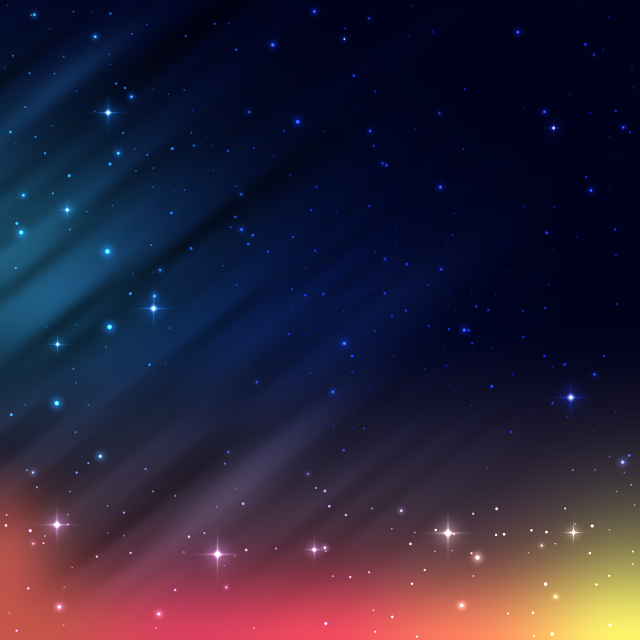
Give the GLSL for this background, as a Shadertoy shader.

```glsl
// Starry night sky with slanted light streaks above a glowing sunset horizon.

// Sky colours
const vec3 NAVY = vec3(0.0, 0.004, 0.105);
const vec3 TEAL_GLOW = vec3(0.085, 0.26, 0.25);
const vec3 BLUE_HAZE = vec3(0.008, 0.035, 0.075);
const vec3 DUSK = vec3(0.20, 0.17, 0.23);
const vec3 EMBER = vec3(0.75, 0.34, 0.31);

// Horizon colours, left to right
const vec3 CORAL = vec3(0.78, 0.33, 0.29);
const vec3 ROSE = vec3(0.86, 0.25, 0.37);
const vec3 CRIMSON = vec3(0.95, 0.29, 0.37);
const vec3 ORANGE = vec3(0.99, 0.52, 0.37);
const vec3 GOLD = vec3(1.0, 0.96, 0.42);

// Star colours
const vec3 STAR_CYAN = vec3(0.10, 0.58, 0.95);
const vec3 STAR_BLUE = vec3(0.06, 0.18, 0.85);
const vec3 STAR_LILAC = vec3(0.80, 0.62, 1.0);
const vec3 STAR_CREAM = vec3(1.0, 0.90, 0.85);

// Tuning
const float HORIZON_HEIGHT = 0.115;
const float STREAK_ANGLE = 0.66;
const float STREAK_CONTRAST = 1.1;
const float DUST_GRID = 32.0;
const float BRIGHT_GRID = 9.0;

// Light beams: centre, half length, half width
const int BEAM_COUNT = 6;
const vec4 BEAMS[BEAM_COUNT] = vec4[](
    vec4(0.58, 0.50, 0.20, 0.050), vec4(0.35, 0.42, 0.17, 0.025),
    vec4(0.05, 0.62, 0.18, 0.050), vec4(0.12, 0.89, 0.13, 0.022),
    vec4(0.14, 0.27, 0.16, 0.035), vec4(0.40, 0.28, 0.18, 0.030));

// Four-pointed sparkles: centre, arm length
const int SPARKLE_COUNT = 12;
const vec3 SPARKLES[SPARKLE_COUNT] = vec3[](
    vec3(0.169, 0.824, 0.022), vec3(0.105, 0.672, 0.015),
    vec3(0.240, 0.518, 0.024), vec3(0.090, 0.462, 0.015),
    vec3(0.089, 0.180, 0.024), vec3(0.340, 0.134, 0.026),
    vec3(0.491, 0.141, 0.016), vec3(0.700, 0.167, 0.026),
    vec3(0.896, 0.168, 0.014), vec3(0.892, 0.379, 0.026),
    vec3(0.865, 0.800, 0.014), vec3(0.538, 0.939, 0.008));

float hash(vec2 p) { return fract(sin(dot(p, vec2(127.1, 311.7))) * 43758.5453); }

float noise(vec2 p) {
    vec2 i = floor(p), f = fract(p);
    f = f * f * (3.0 - 2.0 * f);
    return mix(mix(hash(i), hash(i + vec2(1, 0)), f.x),
               mix(hash(i + vec2(0, 1)), hash(i + vec2(1, 1)), f.x), f.y);
}

float bell(float x) { return exp(-x * x); }

vec2 alongStreak(vec2 p) {
    float c = cos(STREAK_ANGLE), s = sin(STREAK_ANGLE);
    return vec2(c * p.x + s * p.y, c * p.y - s * p.x);
}

vec3 horizonColor(float x) {
    vec3 c = mix(CORAL, ROSE, smoothstep(0.05, 0.3, x));
    c = mix(c, CRIMSON, smoothstep(0.3, 0.52, x));
    c = mix(c, ORANGE, smoothstep(0.5, 0.76, x));
    return mix(c, GOLD, smoothstep(0.72, 0.98, x));
}

vec3 skyColor(vec2 p) {
    vec3 sky = NAVY + TEAL_GLOW * bell(length((p - vec2(-0.05, 0.57)) / vec2(0.34, 0.27)));
    sky += BLUE_HAZE * bell(length(p - vec2(0.4, 0.5)) / 0.33);
    sky = mix(sky, DUSK, 1.0 - smoothstep(0.15, 0.5, p.y));

    // Fine streaks and broad beams share one slant
    vec2 q = alongStreak(p);
    float streak = 0.6 * noise(q * vec2(2.5, 16.0)) + 0.4 * noise(q * vec2(5.0, 45.0) + 7.0);
    sky *= 1.0 + STREAK_CONTRAST * (streak - 0.5) * (1.0 - smoothstep(0.3, 1.0, p.x));
    vec3 beamColor = mix(vec3(0.03, 0.085, 0.10), vec3(0.03, 0.055, 0.11), smoothstep(0.1, 0.4, p.x));
    beamColor = mix(vec3(0.09, 0.08, 0.10), beamColor, smoothstep(0.2, 0.45, p.y));
    for (int i = 0; i < BEAM_COUNT; i++)
        sky += beamColor * bell(length(alongStreak(p - BEAMS[i].xy) / BEAMS[i].zw)) * (0.3 + 0.8 * streak);

    // Sunset along the bottom and up the left edge
    float ember = bell(p.x / 0.085) * (1.0 - smoothstep(0.12, 0.31, p.y));
    sky = mix(sky, EMBER, 0.9 * ember);
    float height = HORIZON_HEIGHT + 0.04 * smoothstep(0.7, 1.0, p.x);
    return mix(sky, horizonColor(p.x), exp(-pow(max(p.y, 0.0) / height, 1.8)));
}

vec3 starTint(vec2 p) {
    vec3 high = mix(STAR_CYAN, STAR_BLUE, smoothstep(0.05, 0.5, p.x));
    vec3 low = mix(STAR_LILAC, STAR_CREAM, smoothstep(0.4, 0.8, p.x));
    return mix(low, high, smoothstep(0.15, 0.34, p.y));
}

// One jittered star per cell; radii.x to radii.y, with an optional halo
vec3 starLayer(vec2 p, float grid, vec2 radii, float density, float halo, float aa) {
    vec2 cell = floor(p * grid);
    vec2 centre = (cell + 0.15 + 0.7 * vec2(hash(cell + 3.1), hash(cell + 8.7))) / grid;
    float size = hash(cell + 17.3), d = length(p - centre);
    float r = mix(radii.x, radii.y, size * size);
    float disc = 1.0 - smoothstep(r - aa, r + aa, d);
    vec3 light = starTint(centre) * (disc + halo * bell(d / (2.8 * r)));
    light += halo * 0.8 * bell(d / (0.7 * r));
    return light * step(hash(cell + 29.9), density) * mix(0.4, 1.0, size);
}

vec3 sparkle(vec2 d, float arm, vec3 tint) {
    vec2 a = abs(d) / arm;
    float rays = exp(-a.x * 2.2 - a.y * 22.0) + exp(-a.y * 2.2 - a.x * 22.0);
    float core = bell(length(a) / 0.16);
    return tint * (rays + 0.25 * bell(length(a) / 0.7)) + core * 0.9;
}

void mainImage(out vec4 fragColor, in vec2 fragCoord) {
    vec2 p = fragCoord / iResolution.xy;
    float aa = 0.7 / iResolution.y;
    vec3 color = skyColor(p);

    // Star dust gathers in a falling band and above the horizon
    float band = bell((p.y - 0.73 + 0.65 * (p.x - 0.3)) / 0.13);
    float density = 0.17 + 0.38 * band + 0.3 * bell((p.y - 0.16) / 0.07);
    color += starLayer(p, DUST_GRID, vec2(0.0011, 0.0024), density, 0.0, aa);
    color += starLayer(p, BRIGHT_GRID, vec2(0.0016, 0.0036), 0.5, 0.45, aa);

    for (int i = 0; i < SPARKLE_COUNT; i++)
        color += sparkle(p - SPARKLES[i].xy, SPARKLES[i].z, starTint(SPARKLES[i].xy));

    fragColor = vec4(clamp(color, 0.0, 1.0), 1.0);
}
```
